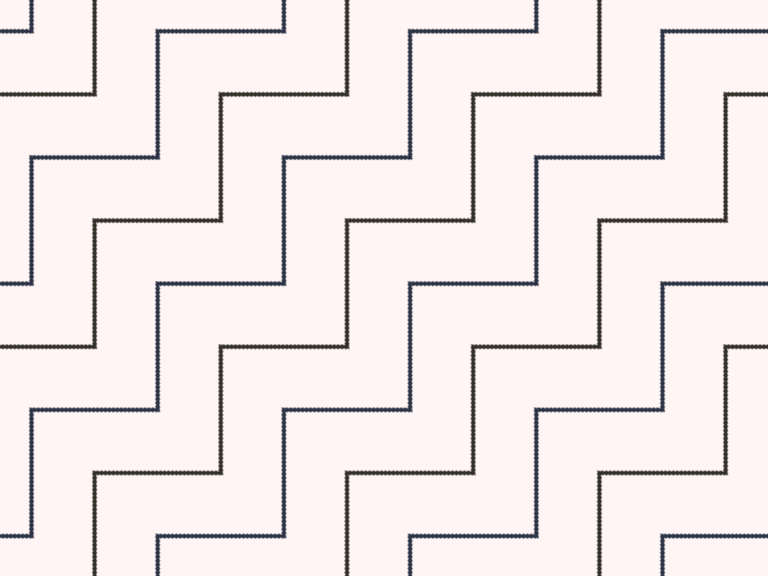
A Shadertoy shader for this pattern:

```glsl
const float STEP = 0.2191; // stair tread length, in canvas heights

// Position along a run of dashes: unit dash centred at 0, period 2
float dashOffset(float x) {
    return mod(x + 1.0, 2.0) - 1.0;
}

// Square-cornered distance to one unit dash, with finely beaded edges
float dashDistance(float along, float across) {
    float bead = 0.0025 * sin(along * 201.0);
    return max(abs(along) - 0.5, abs(across) + bead);
}

// Distance to a family of rising stairs, in treads
float stairDistance(vec2 p) {
    vec2 cell = round(p);
    float tread = dashDistance(dashOffset(p.x - cell.y - 0.5), p.y - cell.y);
    float riser = dashDistance(dashOffset(p.y - cell.x + 0.5), p.x - cell.x);
    return min(tread, riser);
}

float lineMask(float distanceToLine, float softness) {
    float halfWidth = 0.0158;
    return 1.0 - smoothstep(halfWidth - softness, halfWidth + softness, distanceToLine);
}

void mainImage(out vec4 fragColor, in vec2 fragCoord) {
    vec2 p = (fragCoord / iResolution.y - vec2(0.0547, 0.7266)) / STEP;
    float softness = max(0.01, 0.8 / (iResolution.y * STEP));

    vec3 paper = vec3(1.0, 0.96, 0.96);
    vec3 navy = vec3(0.17, 0.20, 0.27);
    vec3 olive = vec3(0.20, 0.19, 0.16);

    // Two interleaved stair families, half a tread apart
    vec3 color = mix(paper, navy, lineMask(stairDistance(p), softness));
    color = mix(color, olive, lineMask(stairDistance(p - vec2(0.5, -0.5)), softness));

    fragColor = vec4(color, 1.0);
}
```
